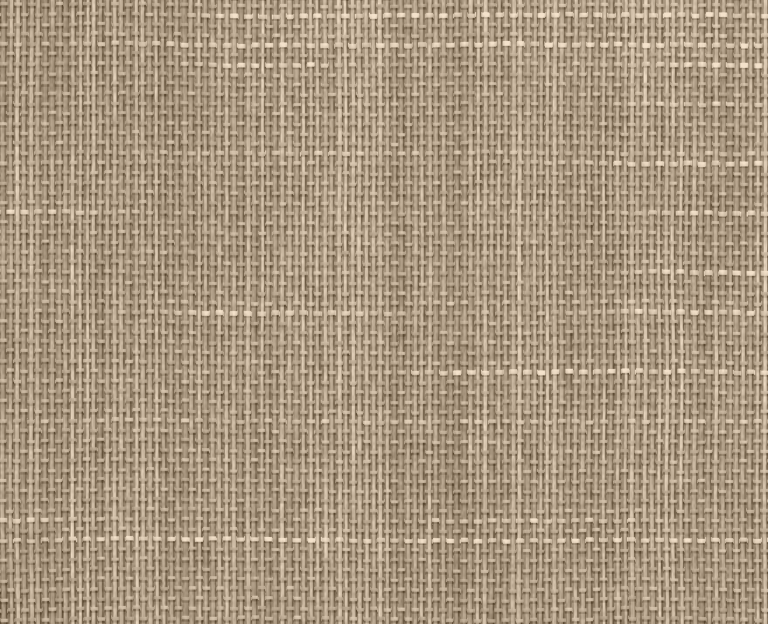
Write a WebGL 2 fragment shader that draws this texture.

```glsl
#version 300 es
precision highp float;
// Plain woven linen: 110 pale warp threads crossed by 63 thin weft threads
// that pass over every other warp. Hashes vary each thread's place, width
// and tone; a few weft rows swell into bright slubs along part of their length.
uniform vec2 u_resolution;
out vec4 outColor;

float hash(vec2 p) {
  vec3 q = fract(p.xyx * vec3(0.1031, 0.1030, 0.0973));
  q += dot(q, q.yzx + 33.33);
  return fract((q.x + q.y) * q.z);
}

float noise(vec2 p) {
  vec2 i = floor(p), f = fract(p);
  f = f * f * (3.0 - 2.0 * f);
  return mix(mix(hash(i), hash(i + vec2(1, 0)), f.x),
             mix(hash(i + vec2(0, 1)), hash(i + vec2(1, 1)), f.x), f.y);
}

// Soft-edged band: 1 inside the half width, 0 outside
float band(float d, float halfWidth, float blur) {
  return 1.0 - smoothstep(halfWidth - blur, halfWidth + blur, abs(d));
}

void main() {
  vec2 uv = gl_FragCoord.xy / u_resolution;
  vec2 count = vec2(110.0, 63.0);
  vec2 blur = max(0.7 * count / u_resolution, vec2(0.12, 0.08));

  // Thread coordinates, gently bent by uneven tension
  vec2 g = uv * count;
  g.x += 0.25 * (noise(uv * vec2(9.0, 5.0)) - 0.5);
  g.y += 0.3 * (noise(uv * vec2(6.0, 4.0) + 40.0) - 0.5);
  vec2 id = floor(g);
  vec2 d = fract(g) - 0.5;

  // Backing seen through the gaps, with fibre grain
  float grain = noise(g * vec2(4.0, 3.0)) - 0.5;
  float tone = 0.36 + 0.18 * (noise(g * 0.9 + 7.0) - 0.5) + 0.2 * grain;

  // Warp: shaded on its right side, bright or dull in long runs
  float wx = d.x - 0.24 * (hash(vec2(id.x, 3.0)) - 0.5);
  float warpWidth = 0.18 + 0.09 * hash(vec2(id.x, 11.0));
  float run = noise(vec2(id.x * 5.3, uv.y * 7.0));
  float warpTone = 0.42 + 0.24 * hash(vec2(id.x, 5.0)) + 0.22 * run;
  warpTone += 0.16 * (noise(vec2(id.x * 3.1, g.y)) - 0.5);
  warpTone += 0.16 * grain - 0.3 * wx;
  tone -= 0.24 * band(wx - 0.3, 0.14, blur.x);
  tone = mix(tone, warpTone, band(wx, warpWidth, blur.x));

  // Slubs: some rows swell over part of the width, more to the right
  float swell = noise(vec2(uv.x * 3.0, id.y * 7.1)) + 0.3 * (uv.x - 0.5);
  float slub = smoothstep(0.7, 0.95, hash(vec2(id.y, 21.0)));
  slub *= smoothstep(0.4, 0.75, swell) * (0.6 + 0.4 * hash(id + 31.0));

  // Weft: a float over each alternate warp, dipping under the next
  float lift = cos(3.14159265 * (g.x - 0.5 + id.y));
  float over = smoothstep(-0.6, 0.05, lift + 0.15 * slub);
  float wy = d.y - 0.18 * (hash(id + 60.0) - 0.5);
  float weftWidth = 0.14 + 0.04 * hash(vec2(id.y, 9.0)) + 0.09 * slub;
  float weftTone = 0.56 + 0.14 * lift + 0.2 * (hash(id + 17.0) - 0.5);
  weftTone += 0.12 * grain + 0.3 * slub + 0.3 * wy;
  tone -= 0.2 * over * band(wy + 0.27, 0.14, blur.y);
  tone = mix(tone, weftTone, over * band(wy, weftWidth, blur.y));

  // Broad uneven light, a little darker toward the lower left
  tone += 0.06 * (noise(uv * vec2(5.0, 3.0) + 12.0) - 0.5);
  tone += 0.04 * (uv.x + uv.y - 1.0) + 0.03;

  vec3 shadowBrown = vec3(0.40, 0.33, 0.24);
  vec3 paleFlax = vec3(0.93, 0.86, 0.77);
  outColor = vec4(mix(shadowBrown, paleFlax, clamp(tone, -0.1, 1.05)), 1.0);
}
```
